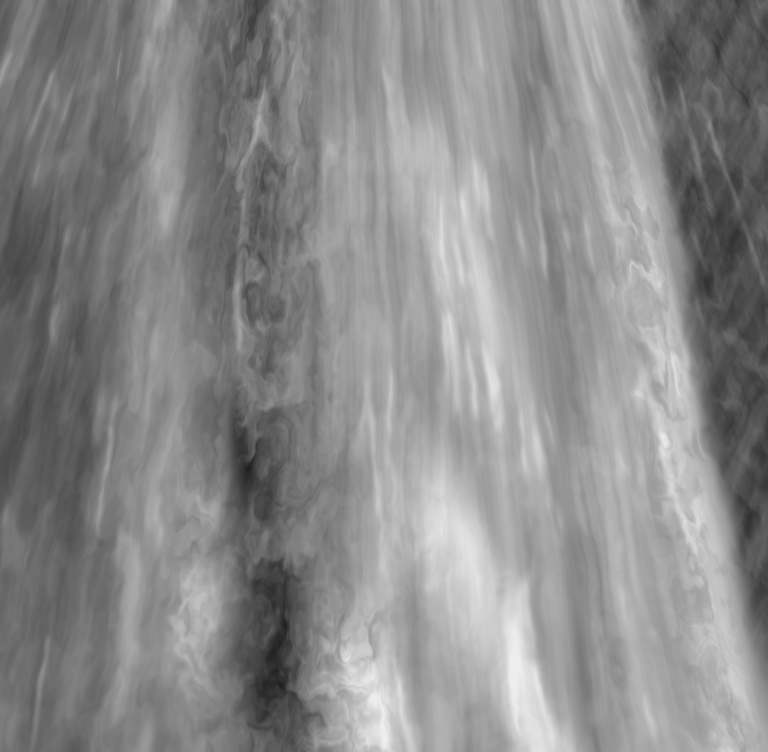
Write a Shadertoy shader that draws this texture.

```glsl
// Grey curtains of streaked, fanning flow with turbulent dark and bright seams.
#define FAN 0.75           // how far the flow spreads towards the bottom
#define FAN_CENTRE 0.45    // x where the flow runs straight down
#define LONG_SCALE vec2(46.0, 1.7)
#define SHORT_SCALE vec2(32.0, 5.0)
#define SLANT_SCALE vec2(26.0, 6.5)
#define EDDY_SCALE vec2(19.0, 9.0)
#define EDDY_WARP 1.15
#define STREAK_CONTRAST 0.15
#define EDDY_CONTRAST 0.20
#define WISP_CONTRAST 0.13
#define WOBBLE 0.012

vec2 hashGradient(vec2 cell) {
    float h = fract(sin(dot(cell, vec2(127.1, 311.7))) * 43758.5453);
    return vec2(cos(6.2832 * h), sin(6.2832 * h));
}

float gradientNoise(vec2 p) {
    vec2 i = floor(p), f = p - i;
    vec2 u = f * f * f * (f * (f * 6.0 - 15.0) + 10.0);
    vec2 e = vec2(1.0, 0.0);
    float low = mix(dot(hashGradient(i), f),
                    dot(hashGradient(i + e.xy), f - e.xy), u.x);
    float high = mix(dot(hashGradient(i + e.yx), f - e.yx),
                     dot(hashGradient(i + e.xx), f - e.xx), u.x);
    return mix(low, high, u.y);
}

float fbm(vec2 p) {
    float sum = 0.0, amp = 1.0;
    for (int i = 0; i < 4; i++) {
        sum += amp * gradientNoise(p);
        p = p * 1.93 + vec2(17.3, 9.1);
        amp *= 0.55;
    }
    return sum;
}

// Soft bump of height one around a centre
float band(float x, float centre, float width) {
    float d = (x - centre) / width;
    return exp(-d * d);
}

// Bright strand: crisp on its right side, feathered on its left
float strand(float offset) {
    return band(offset, 0.0, offset > 0.0 ? 0.026 : 0.07);
}

void mainImage(out vec4 fragColor, in vec2 fragCoord) {
    vec2 uv = fragCoord / iResolution.xy;
    float y = uv.y, fall = 1.0 - y;

    // Fanned flow coordinate with a slow sideways sway
    float sway = fbm(uv * vec2(5.0, 2.0) + 3.7);
    vec2 flow = vec2((uv.x - FAN_CENTRE) / (1.0 + FAN * fall), y);
    flow.x += 0.008 * sway;

    // Folded eddies
    vec2 q = vec2(flow.x * 1.3, y) * EDDY_SCALE;
    vec2 fold = vec2(fbm(q + 1.3), fbm(q + vec2(5.2, 8.4)));
    float eddy = fbm(q + EDDY_WARP * fold);

    // Long calm streaks, shorter feathered ones, and ones leaning right
    vec2 bend = vec2(0.008, 0.07) * fold;
    float longStreak = fbm(flow * LONG_SCALE + 0.12 * fold);
    float shortStreak = fbm((flow + bend) * SHORT_SCALE + 31.0);
    vec2 lean = vec2(uv.x - 0.38 * y, y) + bend;
    float slantStreak = fbm(lean * SLANT_SCALE + 57.0);

    // Large shapes, placed along wavering curves
    float x = uv.x + WOBBLE * sway + 0.014 * eddy + 0.008 * shortStreak;
    float edge = 0.815 + 0.18 * fall;
    float rightDark = smoothstep(edge - 0.012, edge + 0.03, x)
                    * smoothstep(-0.05, 0.28, y + 0.08 * sway);
    float fringe = band(x, edge - 0.035, 0.038) * smoothstep(0.86, 0.7, y);
    float seam = band(x, 0.32 + 0.035 * fall, 0.075);
    float seamCore = band(x, 0.325 + 0.03 * fall, 0.055)
                   * smoothstep(0.58, 0.25, y);
    float crack = band(x, 0.318, 0.012) * band(y, 0.42, 0.07);
    float lobe = band(x, 0.475, 0.055) * band(y, 0.05, 0.13);
    float leftLobe = band(x, 0.26, 0.035) * band(y, 0.22, 0.16);
    float upperStrand = strand(x - 0.56 - 0.26 * (0.85 - y))
                      * smoothstep(0.9, 0.78, y) * smoothstep(0.3, 0.6, y);
    float lowerStrand = strand(x - 0.575 - 0.42 * (0.36 - y))
                      * smoothstep(0.45, 0.28, y);

    // Base tone
    float tone = mix(0.42, 0.61, smoothstep(0.08, 0.55, x));
    tone += 0.10 * band(x, 0.19 + 0.06 * y * y, 0.045);
    tone -= 0.10 * band(x, 0.02, 0.08) * band(y, 0.47, 0.25);
    tone -= 0.11 * seam + 0.13 * seamCore + 0.20 * crack;
    tone += 0.25 * lobe + 0.17 * leftLobe;
    tone += 0.15 * upperStrand + 0.21 * lowerStrand;
    tone -= 0.05 * band(x, 0.67 + 0.12 * fall, 0.03);
    tone += 0.04 * band(x, 0.76 + 0.08 * fall, 0.035);
    tone += 0.12 * fringe;
    tone = mix(tone, 0.32, rightDark);
    tone += 0.07 * fbm(flow * vec2(9.0, 2.5) + 71.0);

    // Fine structure: calm in the middle, rough in the seams
    float rough = clamp(seam + fringe + 1.5 * lobe + leftLobe
                        + 0.4 * rightDark, 0.0, 1.0);
    float calm = smoothstep(0.36, 0.5, x) * (1.0 - rightDark);
    float streak = mix(0.3 * longStreak + 0.85 * shortStreak,
                       0.75 * longStreak + 0.35 * shortStreak, calm);
    streak = mix(streak, slantStreak, clamp(rightDark + seamCore, 0.0, 1.0));
    tone += STREAK_CONTRAST * streak * (1.0 - 0.3 * rough);
    tone += EDDY_CONTRAST * eddy * mix(0.12, 1.0, rough);

    // Sparse thin wisps along the flow
    float crest = gradientNoise((flow + 0.5 * bend) * vec2(38.0, 2.6) + 13.0);
    float gate = smoothstep(0.05, 0.5, fbm(flow * vec2(16.0, 5.0) + 91.0));
    tone += WISP_CONTRAST * gate * exp(-60.0 * crest * crest);

    fragColor = vec4(vec3(clamp(tone, 0.08, 0.93)), 1.0);
}
```
